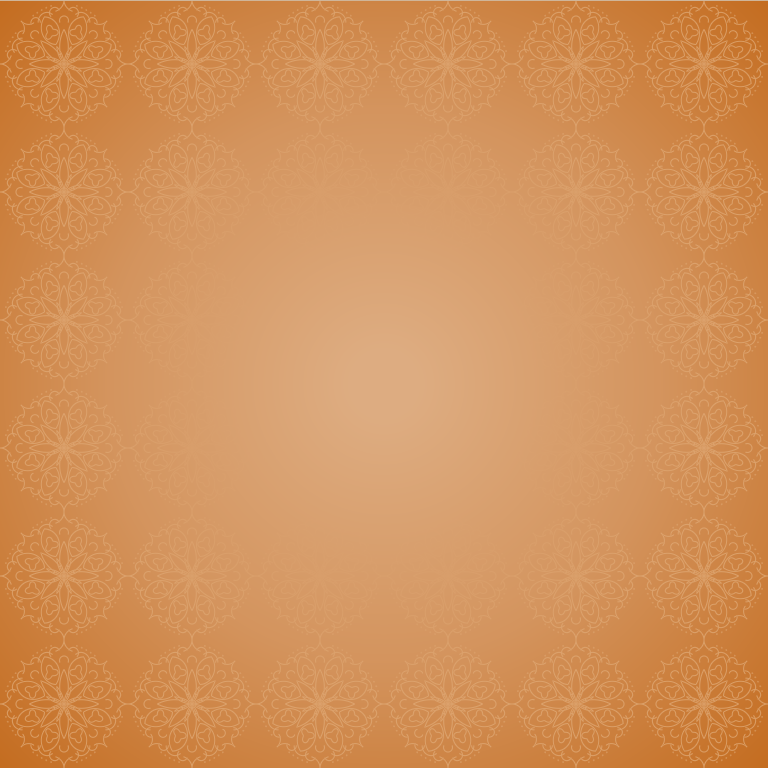
A Shadertoy shader for this background:

```glsl
// A warm radial glow, pale in the middle and burnt orange in the corners,
// under a six by six grid of open lace rosettes that fade toward the centre.
// Each rosette folds the angle into one sector, then draws leaves and curls.

const float PI = 3.14159265;
const float GRID = 6.0;             // rosettes per side
const float SECTORS = 8.0;          // petals per rosette
const float LINE_HALF = 0.0043;     // half line width, in cells
const float DOT_RADIUS = 0.007;     // bead size, in cells
const float DOT_COUNT = 72.0;       // beads in a full ring
const float LACE_OPACITY = 0.76;
const float FADE_START = 0.16;      // lace is hidden inside this radius
const float FADE_END = 0.44;        // lace is full beyond this radius
const float DIAGONAL_PINCH = 0.03;  // shortens the diagonal tips
const float GLOW_CORE = 0.045;      // radius of the flat pale disc
const float GLOW_MID = 0.36;        // radius of the middle glow colour
const float GLOW_END = 0.707;       // radius of the corner colour
const float RIM = 0.0013;           // pale strip along the top

const vec3 GLOW_CENTRE = vec3(0.868, 0.675, 0.505);
const vec3 GLOW_MIDDLE = vec3(0.830, 0.580, 0.367);
const vec3 GLOW_CORNER = vec3(0.768, 0.425, 0.125);
const vec3 LACE_COLOUR = vec3(0.875, 0.660, 0.455);
const vec3 RIM_COLOUR = vec3(0.810, 0.710, 0.600);

vec3 glow(float r) {
    float t = clamp((r - GLOW_CORE) / (GLOW_MID - GLOW_CORE), 0.0, 1.0);
    vec3 inner = mix(GLOW_CENTRE, GLOW_MIDDLE, t);
    float u = clamp((r - GLOW_MID) / (GLOW_END - GLOW_MID), 0.0, 1.0);
    return mix(inner, GLOW_CORNER, u);
}

// Distance to the outline of a pointed leaf lying on the x axis
float leaf(vec2 p, float start, float end, float halfWidth) {
    float halfLength = 0.5 * (end - start);
    vec2 q = vec2(p.x - start - halfLength, abs(p.y));
    if (abs(q.x) > halfLength) return length(vec2(abs(q.x) - halfLength, q.y));
    float radius = (halfLength * halfLength + halfWidth * halfWidth) / (2.0 * halfWidth);
    return abs(length(q - vec2(0.0, halfWidth - radius)) - radius);
}

// Approximate distance to the polar curve r = base + amp * cos(n * angle)
float wave(float r, float angle, float base, float amp, float n) {
    float slope = amp * n * sin(n * angle) / max(r, 0.03);
    return abs(r - base - amp * cos(n * angle)) / sqrt(1.0 + slope * slope);
}

// Three-lobed loop
float trefoil(vec2 p, float radius) {
    return wave(length(p), atan(p.y, p.x + 1e-6), radius, 0.32 * radius, 3.0);
}

// Part of a circle around the direction "facing"; spread is half its angle
float arc(vec2 p, float radius, float facing, float spread) {
    float c = cos(facing), s = sin(facing);
    vec2 q = vec2(c * p.x + s * p.y, abs(c * p.y - s * p.x));
    float angle = min(atan(q.y, q.x + 1e-6), spread);
    return length(q - radius * vec2(cos(angle), sin(angle)));
}

vec2 polar(float r, float angle) {
    return r * vec2(cos(angle), sin(angle));
}

// Coverage of a thin stroke, dimmed when narrower than a pixel
float stroke(float d, float pixel) {
    float edge = clamp((LINE_HALF - d) / pixel + 0.5, 0.0, 1.0);
    return edge * min(1.0, 2.0 * LINE_HALF / pixel);
}

float rosette(vec2 p, float pixel) {
    float angle = atan(p.y, p.x + 1e-6);
    float r = length(p) * (1.0 + DIAGONAL_PINCH * (1.0 - cos(4.0 * angle)));
    float sector = 2.0 * PI / SECTORS;
    float a = abs(mod(angle + 0.5 * sector, sector) - 0.5 * sector);
    vec2 onAxis = polar(r, a);
    vec2 between = polar(r, 0.5 * sector - a);

    // Central flower
    float d = leaf(onAxis, 0.0, 0.27, 0.034);
    d = min(d, leaf(between, 0.0, 0.15, 0.013));

    // Looped middle ring
    d = min(d, trefoil(between - vec2(0.275, 0.0), 0.045));
    d = min(d, leaf(between, 0.17, 0.41, 0.070));
    d = min(d, arc(onAxis - vec2(0.34, 0.0), 0.035, 0.0, 1.9));

    // Scalloped border, broken into curls
    d = min(d, arc(onAxis - vec2(0.500, 0.088), 0.088, -2.2, 0.65));
    d = min(d, arc(onAxis - vec2(0.405, 0.075), 0.040, 0.6, 1.7));
    d = min(d, arc(between - vec2(0.37, 0.0), 0.070, 0.0, 1.15));
    float ink = stroke(d, pixel);

    // Beads around the outer hollows
    float beadStep = 2.0 * PI / DOT_COUNT;
    float beadAngle = mod(angle, beadStep) - 0.5 * beadStep;
    float beadDistance = length(polar(r, beadAngle) - vec2(0.470, 0.0));
    float bead = clamp((DOT_RADIUS - beadDistance) / pixel + 0.5, 0.0, 1.0);
    return max(ink, 0.7 * bead * step(0.17, a));
}

void mainImage(out vec4 fragColor, in vec2 fragCoord) {
    vec2 uv = fragCoord / iResolution.xy;
    float r = length(uv - 0.5);
    float pixel = GRID / min(iResolution.x, iResolution.y);

    // Background, then lace
    vec3 colour = glow(r);
    float ink = rosette(fract(uv * GRID) - 0.5, pixel);
    float fade = smoothstep(FADE_START, FADE_END, r);
    colour = mix(colour, LACE_COLOUR, ink * fade * LACE_OPACITY);

    // Top rim
    float rim = clamp((uv.y - 1.0 + RIM) * iResolution.y + 0.5, 0.0, 1.0);
    fragColor = vec4(mix(colour, RIM_COLOUR, rim), 1.0);
}
```
